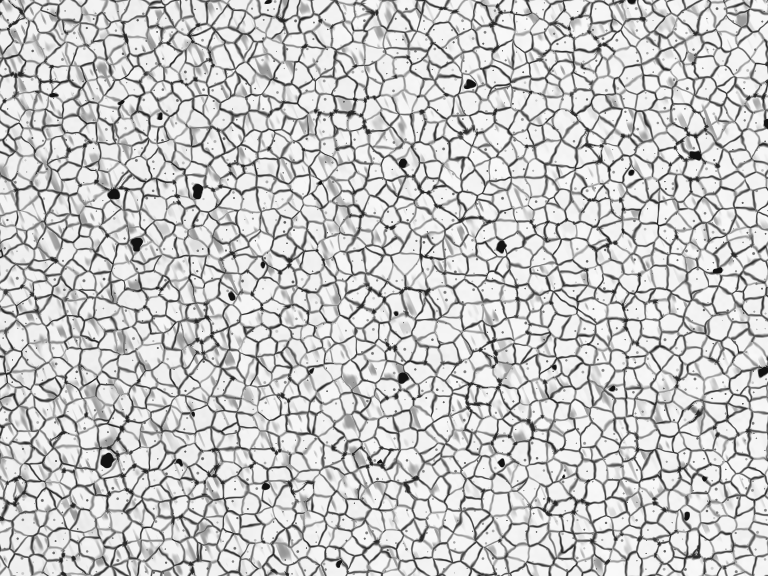
Write a WebGL 1 fragment shader that draws this texture.

```glsl
precision highp float;
// Etched metal micrograph: pale polygonal grains, dark thin boundaries, specks, streaks and pits.

uniform vec2 u_resolution;

const float GRAINS = 36.0;           // grain sites per canvas height
const float SIZE_SPREAD = 0.38;      // weight range, makes grains uneven
const float EDGE_REACH = 0.125;      // boundary half width, in grain units
const float EDGE_INK = 0.70;
const float SPECK_SCALE = 1.6;
const float SPECK_SHARE = 0.50;
const float STREAK_INK = 0.36;
const float PIT_SPACING = 4.6;
const float PIT_SHARE = 0.34;
const float PAPER = 0.968;
const float DARKEST = 0.07;
const vec2 STREAK_DIR = vec2(0.40, -0.92);

float hash(vec2 p) {
  return fract(sin(dot(p, vec2(127.1, 311.7))) * 43758.5453);
}

vec2 hash2(vec2 p) {
  return vec2(hash(p), hash(p + vec2(37.3, 17.9)));
}

float noise(vec2 p) {
  vec2 i = floor(p);
  vec2 f = fract(p);
  f = f * f * (3.0 - 2.0 * f);
  float low = mix(hash(i), hash(i + vec2(1.0, 0.0)), f.x);
  float high = mix(hash(i + vec2(0.0, 1.0)), hash(i + vec2(1.0, 1.0)), f.x);
  return mix(low, high, f.y);
}

vec2 wobble(vec2 p) {
  return vec2(noise(p), noise(p + vec2(51.7, 23.1))) - 0.5;
}

float siteWeight(vec2 id) {
  return SIZE_SPREAD * hash(id + 71.3);
}

// Weighted Voronoi boundaries: x = ink, y = hash of the grain.
vec2 grainBoundaries(vec2 p) {
  vec2 cell = floor(p);
  vec2 ownId = cell;
  vec2 ownSite = vec2(0.0);
  float best = 100.0;
  for (int j = -2; j <= 2; j++) {
    for (int i = -2; i <= 2; i++) {
      vec2 id = cell + vec2(float(i), float(j));
      vec2 site = id + hash2(id) - p;
      float power = dot(site, site) - siteWeight(id);
      if (power < best) {
        best = power;
        ownId = id;
        ownSite = site;
      }
    }
  }

  float ink = 0.0;
  float nearest = 10.0;
  float second = 10.0;
  float breadth = 0.8 + 0.5 * noise(p * 1.7 + 9.0);
  for (int j = -2; j <= 2; j++) {
    for (int i = -2; i <= 2; i++) {
      vec2 id = cell + vec2(float(i), float(j));
      vec2 site = id + hash2(id) - p;
      vec2 apart = site - ownSite;
      if (dot(apart, apart) > 0.0001) {
        float power = dot(site, site) - siteWeight(id);
        float d = (power - best) / (2.0 * length(apart));
        float strength = mix(0.5, 1.0, smoothstep(0.0, 0.6, hash(ownId + id + 5.3)));
        ink = max(ink, strength * (1.0 - smoothstep(0.0, EDGE_REACH * breadth, d)));
        second = min(second, max(nearest, d));
        nearest = min(nearest, d);
      }
    }
  }

  // Some triple junctions are filled with dark matter.
  float filled = smoothstep(0.62, 0.8, noise(p * 0.9 + 40.0));
  float junction = filled * (1.0 - smoothstep(0.06, 0.2, second));
  ink *= EDGE_INK * (0.8 + 0.4 * noise(p * 2.3));
  return vec2(max(ink, 0.8 * junction), hash(ownId + 13.7));
}

float specks(vec2 p) {
  vec2 id = floor(p * SPECK_SCALE);
  vec2 centre = (id + 0.2 + 0.6 * hash2(id + 3.1)) / SPECK_SCALE;
  float radius = mix(0.06, 0.14, hash(id + 8.8));
  float present = step(hash(id + 21.4), SPECK_SHARE);
  float depth = mix(0.15, 0.6, hash(id + 33.6));
  return present * depth * (1.0 - smoothstep(0.3 * radius, radius, length(p - centre)));
}

float streaks(vec2 p) {
  vec2 across = vec2(-STREAK_DIR.y, STREAK_DIR.x);
  float n = noise(vec2(dot(p, across) * 4.2, dot(p, STREAK_DIR) * 1.2));
  return STREAK_INK * smoothstep(0.58, 0.95, n);
}

float pits(vec2 p) {
  vec2 id = floor(p / PIT_SPACING);
  vec2 centre = (id + 0.15 + 0.7 * hash2(id + 60.2)) * PIT_SPACING;
  float radius = mix(0.14, 0.40, pow(hash(id + 44.9), 2.0));
  float present = step(hash(id + 90.5), PIT_SHARE);
  float d = length(p - centre + 0.3 * wobble(p * 3.0));
  return present * (1.0 - smoothstep(radius - 0.06, radius + 0.07, d));
}

void main() {
  vec2 uv = gl_FragCoord.xy / u_resolution;
  vec2 p = GRAINS * gl_FragCoord.xy / u_resolution.y;

  // Bent coordinates give the boundaries their uneven curves.
  vec2 bent = p + 0.32 * wobble(p * 1.2) + 0.10 * wobble(p * 3.4);
  vec2 grain = grainBoundaries(bent);

  // Streaks favour some grains and the left side.
  float leftBias = 1.0 - smoothstep(0.0, 0.75, uv.x);
  float streaked = smoothstep(0.45, 0.9, grain.y + 0.45 * leftBias);
  float ink = max(grain.x, specks(p));
  ink = max(ink, streaked * streaks(p));
  ink = max(ink, 0.9 * pits(p));

  float paper = PAPER + 0.02 * (grain.y - 0.5) - 0.015 * leftBias;
  paper -= 0.03 * noise(p * 4.0) * noise(p * 0.8);
  gl_FragColor = vec4(vec3(max(paper - ink, DARKEST)), 1.0);
}
```
